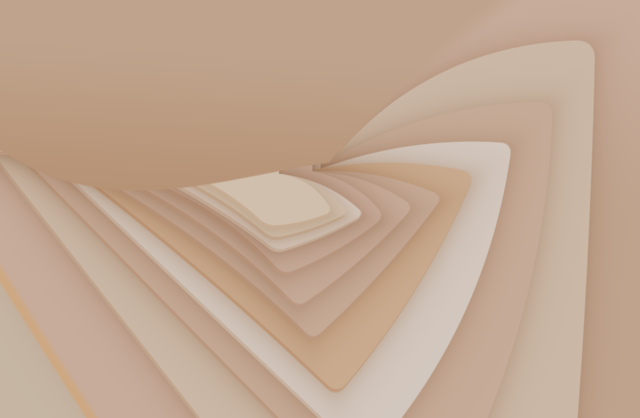
A WebGL 1 fragment shader for this background:

```glsl
precision highp float;
// Nested, curved paper sheets in beige tones that pinch together at a waist.
// Each sheet is the rounded intersection of three bowed edges, with a soft
// shadow and a thin lower rim; a smooth backdrop closes the ridge above them.
uniform vec2 u_resolution;

const vec3 BACKDROP_TOP = vec3(0.750, 0.640, 0.550);
const vec3 BACKDROP_LOW = vec3(0.715, 0.575, 0.460);
const vec3 GROUND = vec3(0.775, 0.710, 0.640);
const vec3 ROSE = vec3(0.780, 0.675, 0.610);
const vec3 SAND = vec3(0.752, 0.640, 0.555);
const vec3 CREAM = vec3(0.792, 0.718, 0.650);
const vec3 BLUSH = vec3(0.775, 0.670, 0.595);
const vec3 WHITE = vec3(0.825, 0.780, 0.745);
const vec3 TAN = vec3(0.790, 0.670, 0.560);
const vec3 TILE = vec3(0.815, 0.750, 0.680);
const vec3 AMBER = vec3(0.805, 0.660, 0.510);
const vec3 RIM_TINT = vec3(0.950, 0.900, 0.850);
const vec3 SHADOW_TINT = vec3(0.930, 0.890, 0.850);
const vec2 RIM_SHIFT = vec2(0.003, 0.007);
const float SHADOW_SOFTNESS = 0.028;
const vec2 WAIST = vec2(0.797, 0.622);

// Corners run left, tip, right; bow holds the left, right and top curvature.
struct Sheet {
  vec2 left;
  vec2 tip;
  vec2 right;
  vec2 waist;
  vec3 bow;
  float rounding;
};

// Signed distance to a bowed chord, positive on the left of a to b.
float edge(vec2 p, vec2 a, vec2 b, float bow) {
  float span = length(b - a);
  vec2 along = (b - a) / span;
  float t = dot(p - a, along) / span;
  return dot(p - a, vec2(-along.y, along.x)) - bow * 4.0 * t * (1.0 - t);
}

float smoothMax(float a, float b, float k) {
  float h = max(k - abs(a - b), 0.0) / k;
  return max(a, b) + 0.25 * k * h * h;
}

float sheetDistance(vec2 p, Sheet s) {
  float leftSide = edge(p, s.tip, s.left, s.bow.x);
  float rightSide = edge(p, s.right, s.tip, s.bow.y);
  float topSide = min(edge(p, s.waist, s.right, s.bow.z), p.x - s.waist.x);
  return smoothMax(smoothMax(leftSide, rightSide, s.rounding), topSide, s.rounding);
}

float cover(float d) {
  float pixel = 1.0 / u_resolution.y;
  return 1.0 - smoothstep(-pixel, pixel, d);
}

// Lay one sheet over the colour below: shadow, rim, then face.
vec3 paint(vec3 below, vec2 p, Sheet s, vec3 face) {
  float rim = sheetDistance(p + RIM_SHIFT, s);
  float shade = exp(-max(rim, 0.0) / SHADOW_SOFTNESS);
  vec3 color = below * mix(vec3(1.0), SHADOW_TINT, shade);
  color = mix(color, face * RIM_TINT, cover(rim));
  return mix(color, face, cover(sheetDistance(p, s)));
}

float ridge(float x) {
  return 0.641 + x * (-0.662 + x * (1.355 - 0.714 * x));
}

void main() {
  vec2 p = gl_FragCoord.xy / u_resolution.y;

  // Lowest ground and the broad rose sheet with its amber border
  float outer = edge(p, vec2(0.60, -0.55), vec2(0.0, 0.36), 0.008);
  vec3 rose = mix(SAND, ROSE, max(smoothstep(0.45, 1.0, p.y), smoothstep(0.9, 0.3, p.x)));
  vec3 color = GROUND * mix(vec3(1.0), SHADOW_TINT, 0.5 * exp(-max(outer, 0.0) / 0.03));
  color = mix(color, AMBER, cover(outer - 0.018));
  color = mix(color, rose, smoothstep(0.006, -0.012, outer));

  // Four large sheets
  color = paint(color, p, Sheet(vec2(0.0, 0.612), vec2(1.275, -1.02), vec2(1.424, 0.904),
    WAIST, vec3(0.0, 0.028, 0.080), 0.05), CREAM);
  color = paint(color, p, Sheet(vec2(0.10, 0.578), vec2(0.996, -0.335), vec2(1.323, 0.757),
    vec2(0.790, 0.616), vec3(0.0, 0.077, 0.038), 0.04), BLUSH);
  color = paint(color, p, Sheet(vec2(0.199, 0.546), vec2(0.876, -0.10), vec2(1.225, 0.657),
    vec2(0.767, 0.596), vec3(0.0, 0.066, 0.026), 0.03), WHITE);
  color = paint(color, p, Sheet(vec2(0.249, 0.542), vec2(0.807, 0.056), vec2(1.137, 0.586),
    vec2(0.747, 0.592), vec3(-0.010, 0.025, 0.022), 0.035), TAN);

  // Terraces shrinking inward
  for (int i = 0; i < 3; i++) {
    float k = float(i) / 2.0;
    Sheet terrace = Sheet(mix(vec2(0.299, 0.540), vec2(0.408, 0.546), k),
      mix(vec2(0.749, 0.187), vec2(0.677, 0.343), k),
      mix(vec2(1.060, 0.530), vec2(0.920, 0.482), k),
      vec2(0.747, 0.590), vec3(-0.018, 0.012, 0.020), 0.025);
    color = paint(color, p, terrace, mix(BLUSH, ROSE, k));
  }

  // Small bright tiles on the summit
  for (int i = 0; i < 3; i++) {
    float k = float(i) / 2.0;
    Sheet tile = Sheet(mix(vec2(0.434, 0.552), vec2(0.504, 0.560), k),
      mix(vec2(0.661, 0.400), vec2(0.637, 0.460), k),
      mix(vec2(0.871, 0.488), vec2(0.795, 0.494), k),
      vec2(0.667, 0.584), vec3(-0.006, 0.008, 0.020), 0.018);
    color = paint(color, p, tile, i == 0 ? WHITE * 1.02 : TILE);
  }

  // Backdrop above the ridge, its right border fading with height
  float above = min(p.y - ridge(p.x), edge(p, WAIST, vec2(1.215, 1.0), 0.012));
  float blur = mix(0.003, 0.03, smoothstep(0.62, 1.0, p.y) * smoothstep(0.7, 1.1, p.x));
  vec3 backdrop = mix(BACKDROP_LOW, BACKDROP_TOP, smoothstep(0.52, 0.95, p.y + 0.06 * p.x));
  color = mix(color, backdrop, smoothstep(-blur, blur, above));

  gl_FragColor = vec4(color, 1.0);
}
```
